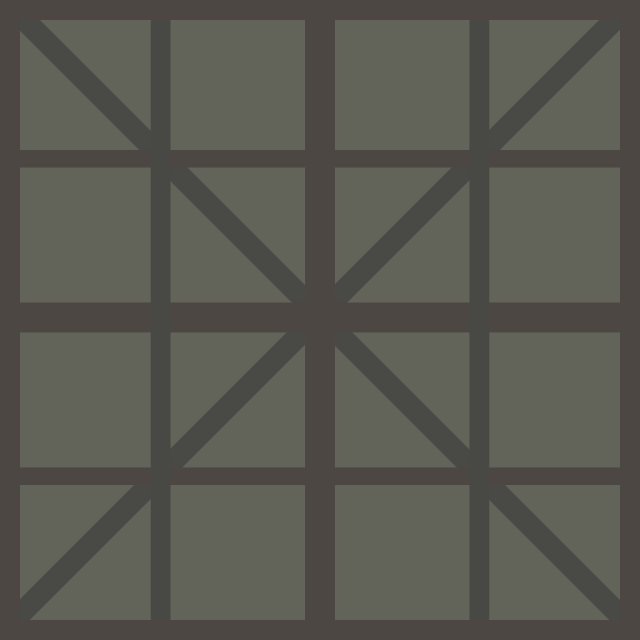
A Shadertoy shader for this pattern:

```glsl
// Square lattice window: framed panes, crossing bars and two diagonal braces.

const vec3 PANE  = vec3(0.385, 0.392, 0.353);
const vec3 FRAME = vec3(0.298, 0.278, 0.263);
const vec3 POST  = vec3(0.282, 0.288, 0.271);
const vec3 BRACE = vec3(0.286, 0.286, 0.275);

const float BORDER        = 0.03125;
const float BEAM_HALF     = 0.0234;  // central cross
const float POST_HALF     = 0.0155;  // side verticals
const float RAIL_HALF     = 0.0137;  // side horizontals
const float BRACE_HALF    = 0.0239;  // measured along an axis
const vec2  CENTRE        = vec2(0.5, 0.5039);
const vec2  SIDE_OFFSET   = vec2(0.249, 0.248);
const float FALLING_SUM   = 1.0072;  // x + y along the falling brace
const float RISING_DIFF   = -0.0087; // x - y along the rising brace

// Coverage of a signed distance, smoothed over one pixel
float cover(float dist, float pixel) {
    return clamp(0.5 - dist / pixel, 0.0, 1.0);
}

void mainImage(out vec4 fragColor, in vec2 fragCoord) {
    vec2 uv = fragCoord / iResolution.xy;
    float pixel = 1.0 / min(iResolution.x, iResolution.y);
    vec2 fromCentre = abs(uv - CENTRE);
    vec2 fromSide = abs(fromCentre - SIDE_OFFSET);

    // Diagonal braces
    float falling = abs(uv.x + uv.y - FALLING_SUM);
    float rising = abs(uv.x - uv.y - RISING_DIFF);
    float brace = (min(falling, rising) - BRACE_HALF) * inversesqrt(2.0);
    vec3 color = mix(PANE, BRACE, cover(brace, pixel));

    // Horizontal rails, then side posts, then the central upright
    float rails = min(fromSide.y - RAIL_HALF, fromCentre.y - BEAM_HALF);
    color = mix(color, FRAME, cover(rails, pixel));
    color = mix(color, POST, cover(fromSide.x - POST_HALF, pixel));
    color = mix(color, FRAME, cover(fromCentre.x - BEAM_HALF, pixel));

    // Outer frame
    vec2 edge = min(uv, 1.0 - uv);
    color = mix(color, FRAME, cover(min(edge.x, edge.y) - BORDER, pixel));

    fragColor = vec4(color, 1.0);
}
```
